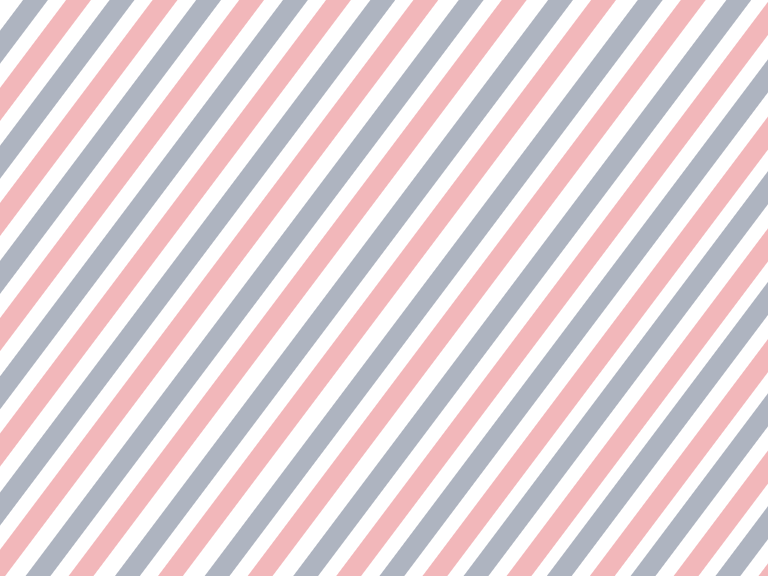
This pattern is drawn by a Shadertoy shader. Its source:

```glsl
// Slanted stripes on white, alternating grey-blue and pink in pairs.
// Each pair sits at an even step along the top edge plus a smooth drift,
// so the gaps between pairs swell and shrink while pink follows grey rigidly.

#define PAIRS 14            // grey + pink pairs from corner to corner
#define SLANT 0.752         // horizontal run per unit of height
#define FIRST 0.0616        // centre of the first grey stripe on the top edge
#define PERIOD 0.15017      // mean step between pairs
#define PINK_SHIFT 0.0747   // grey centre to pink centre
#define STRIPE_WIDTH 0.0432 // measured horizontally
#define DRIFT 0.020         // largest displacement of a pair
#define DRIFT_PEAK 8.4      // pair index of the largest displacement
#define DRIFT_SPREAD 3.0    // reach of the drift, in pairs

const vec3 WHITE = vec3(1.0);
const vec3 GREY  = vec3(0.682, 0.706, 0.753);
const vec3 PINK  = vec3(0.949, 0.718, 0.729);

// Top-edge position of the grey stripe in a pair
float pairCentre(float index) {
    float t = (index - DRIFT_PEAK) / DRIFT_SPREAD;
    return FIRST + PERIOD * index + DRIFT * exp(-t * t);
}

// Antialiased coverage of a stripe, from the horizontal offset to its centre
float stripe(float offset, float pixel) {
    float dist = (abs(offset) - 0.5 * STRIPE_WIDTH) / sqrt(1.0 + SLANT * SLANT);
    return clamp(0.5 - dist / pixel, 0.0, 1.0);
}

void mainImage(out vec4 fragColor, in vec2 fragCoord) {
    float pixel = 1.0 / iResolution.y;
    vec2 p = fragCoord * pixel;

    // Slide along the slant to the top edge
    float across = p.x + SLANT * (1.0 - p.y);

    // Gather the coverage of both stripe colours
    float grey = 0.0, pink = 0.0;
    for (int i = 0; i < PAIRS; i++) {
        float offset = across - pairCentre(float(i));
        grey = max(grey, stripe(offset, pixel));
        pink = max(pink, stripe(offset - PINK_SHIFT, pixel));
    }

    vec3 color = mix(WHITE, GREY, grey);
    color = mix(color, PINK, pink);
    fragColor = vec4(color, 1.0);
}
```
